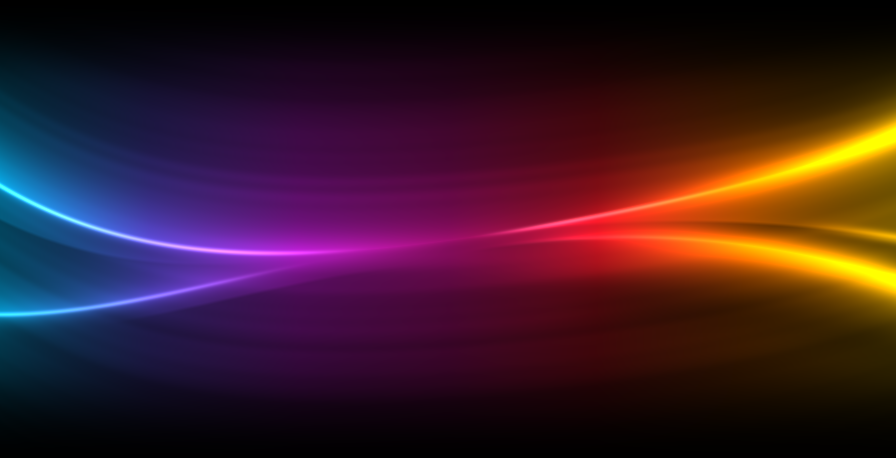
Write a Shadertoy shader that draws this background.

```glsl
const vec3 SPECTRUM[7] = vec3[7](
    vec3(0.03, 0.68, 0.93), vec3(0.35, 0.29, 0.83), vec3(0.62, 0.10, 0.70),
    vec3(0.66, 0.06, 0.46), vec3(0.86, 0.09, 0.14), vec3(1.00, 0.45, 0.00),
    vec3(1.00, 0.74, 0.00));
const float HAZE_CENTER = 0.47;
const float HAZE_HEIGHT = 0.40;
const float HAZE_LEVEL = 0.48;
const float EDGE_SOFTNESS = 0.005;
const float CORE_WIDTH = 0.005;
const float STREAK_LEVEL = 0.22;
const float STREAK_DENSITY = 24.0;

float hash(float n) {
    return fract(sin(n * 127.1) * 43758.5453);
}

float noise(float x) {
    float cell = floor(x);
    return mix(hash(cell), hash(cell + 1.0), smoothstep(0.0, 1.0, x - cell));
}

vec3 spectrum(float x) {
    float t = clamp(x, 0.0, 0.9999) * 6.0;
    int i = int(t);
    return mix(SPECTRUM[i], SPECTRUM[i + 1], fract(t));
}

// Curves that carry the light
float mainCurve(float x) {
    float d = x - 0.31;
    return 0.447 + d * d * (1.0 - 1.4 * d + 1.08 * d * d);
}

float lowerLeftCurve(float x) {
    return 0.313 + x * x * (1.7 - 2.2 * x);
}

float lowerRightCurve(float x) {
    return 0.482 - (x - 0.7) * (x - 0.7);
}

float foldCurve(float x) {
    return 0.517 - 0.65 * (x - 0.76) * (x - 0.76);
}

// Light falling off at different rates above and below a curve
float glow(float d, float above, float below) {
    return exp(-max(d, 0.0) / above - max(-d, 0.0) / below);
}

float line(float d, float width) {
    return exp(-d * d / (width * width));
}

float edge(float d) {
    return smoothstep(-EDGE_SOFTNESS, EDGE_SOFTNESS, d);
}

void mainImage(out vec4 fragColor, in vec2 fragCoord) {
    vec2 uv = fragCoord / iResolution.xy;
    float x = uv.x;
    float left = 1.0 - smoothstep(0.05, 0.35, x);
    float right = smoothstep(0.58, 0.95, x);
    float center = (1.0 - left) * (1.0 - right);

    float dMain = uv.y - mainCurve(x);
    float dLeft = uv.y - lowerLeftCurve(x);
    float dRight = uv.y - lowerRightCurve(x);
    float dFold = uv.y - foldCurve(x);

    // Broad haze with fine streaks along the main curve
    float haze = HAZE_LEVEL * line(uv.y - HAZE_CENTER, HAZE_HEIGHT);
    haze *= 1.0 - 0.22 * left - 0.45 * smoothstep(0.45, 0.85, x);
    float streakPos = dMain * STREAK_DENSITY + 3.0 * x;
    float streak = 0.65 * noise(streakPos) + 0.35 * noise(streakPos * 2.3 + 9.0);
    haze *= 1.0 + STREAK_LEVEL * (2.0 * streak - 1.0);
    float light = haze;

    // Main ribbon
    float aboveWidth = mix(mix(0.12, 0.09, left), 0.045, right);
    float belowWidth = mix(0.012, 0.035, right);
    float ribbonLevel = 0.36 + 0.42 * left + 0.8 * right;
    light += ribbonLevel * glow(dMain, aboveWidth, belowWidth);
    light += 0.35 * right * line(dMain, 0.025);

    // Secondary arc under the main ribbon on the left
    float dArc = dMain + 0.074 * (1.0 - 2.5 * x);
    light += 0.16 * left * edge(dArc) * edge(-dMain);

    // Lower left ribbon and its trailing veil
    float leftFade = 1.0 - smoothstep(0.12, 0.36, x);
    light += 0.6 * leftFade * glow(dLeft, 0.045, 0.016);
    float veil = smoothstep(0.1, 0.24, x) * (1.0 - smoothstep(0.28, 0.5, x));
    light += 0.22 * veil * edge(dLeft + 0.04) * glow(dLeft, 0.04, 0.08);

    // Soft band joining both sides below the center
    light += 0.34 * center * line(uv.y - 0.435, 0.045);

    // Wedge between the main ribbon and the fold, and the fill under it
    float wedgeStart = smoothstep(0.5, 0.66, x);
    light += wedgeStart * mix(0.55, 0.2, right) * edge(dFold) * edge(-dMain);
    float fill = wedgeStart * (1.0 - smoothstep(0.66, 0.88, x));
    light += 0.4 * fill * edge(-dFold) * edge(dRight);

    // Lower right ribbon
    float rightFade = smoothstep(0.54, 0.78, x);
    light += rightFade * glow(dRight, mix(0.012, 0.03, right), 0.045);
    light += 0.4 * right * line(dRight + 0.01, 0.03);
    light += 0.5 * smoothstep(0.88, 1.0, x) * line(dFold, 0.012);
    float shade = smoothstep(0.6, 0.75, x) * line(dRight + 0.15, 0.05);
    light *= 1.0 - 0.2 * shade;

    // Fade to black at the top and bottom
    light *= smoothstep(-0.03, 0.24, uv.y) * (1.0 - smoothstep(0.8, 1.01, uv.y));
    vec3 color = spectrum(x) * light;

    // Pale cores along the ribbons
    float mainCore = 1.0 - smoothstep(0.24, 0.42, x);
    mainCore += smoothstep(0.52, 0.65, x) * (1.0 - smoothstep(0.7, 0.9, x));
    vec3 coreColor = mix(spectrum(x), vec3(1.0), 0.5 * (1.0 - right));
    color += 0.6 * mainCore * coreColor * line(dMain, CORE_WIDTH);
    color += 0.4 * leftFade * coreColor * line(dLeft, CORE_WIDTH);
    color += 0.3 * rightFade * (1.0 - right) * coreColor * line(dRight, CORE_WIDTH);

    fragColor = vec4(clamp(color, 0.0, 1.0), 1.0);
}
```
